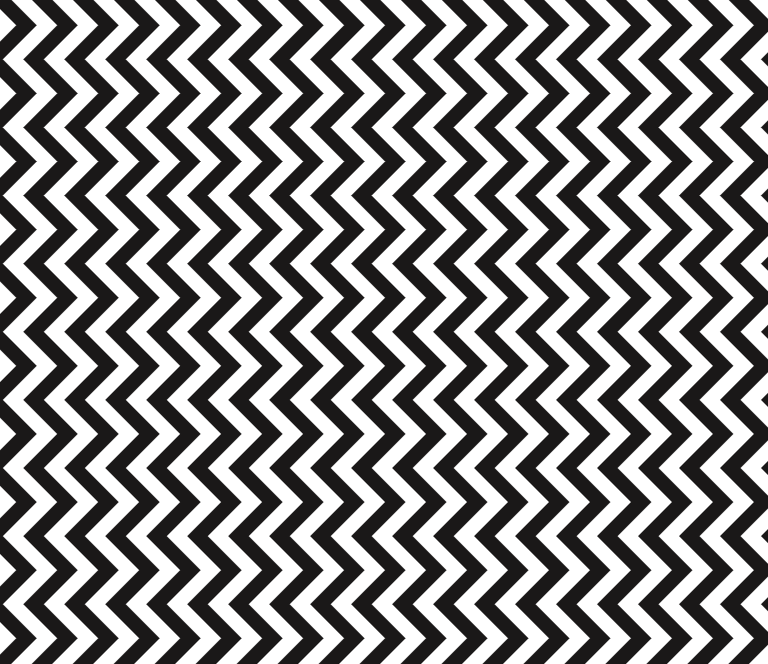
A Shadertoy shader for this pattern:

```glsl
#define COLUMNS 18.74        // stripe pairs across the canvas
#define ZIGZAG_PERIOD 1.662  // height of one zigzag, in column widths
#define ZIGZAG_DEPTH 0.827   // sideways swing, in column widths
#define OFFSET vec2(0.569, 0.617)
#define DARK_SHARE 0.5       // dark part of each column
#define DARK vec3(0.102, 0.094, 0.094)
#define LIGHT vec3(1.0)

// Triangle wave: 1 at whole numbers, 0 halfway between
float triangleWave(float x) {
    return abs(2.0 * fract(x) - 1.0);
}

// Signed distance to the dark chevron stripes, negative inside
float chevronDistance(vec2 p) {
    float swing = ZIGZAG_DEPTH * triangleWave(p.y / ZIGZAG_PERIOD);
    float across = p.x - swing - 0.5 * DARK_SHARE;
    float horizontal = abs(fract(across + 0.5) - 0.5) - 0.5 * DARK_SHARE;
    float slope = 2.0 * ZIGZAG_DEPTH / ZIGZAG_PERIOD;
    return horizontal / sqrt(1.0 + slope * slope);
}

void mainImage(out vec4 fragColor, in vec2 fragCoord) {
    // Column units, measured from the top left corner
    float pixel = COLUMNS / iResolution.x;
    vec2 p = vec2(fragCoord.x, iResolution.y - fragCoord.y) * pixel - OFFSET;

    // Smooth edge about one pixel wide
    float edge = 0.7 * pixel;
    float light = smoothstep(-edge, edge, chevronDistance(p));
    fragColor = vec4(mix(DARK, LIGHT, light), 1.0);
}
```
